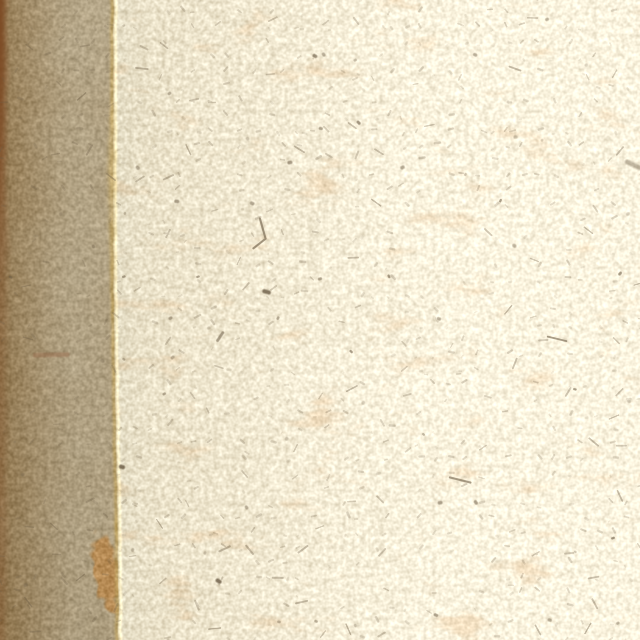
Give the GLSL for this texture, as a three.js fragment shader.

```glsl
// Aged cream paper beside a shaded binding strip with a worn, gilded edge.
// Gradient noise gives grain and mottling; hashed cells scatter specks and
// fibres, and a few stroke distances draw the larger marks.

#define PAPER_LIGHT vec3(0.990, 0.962, 0.880)
#define PAPER_SHADE vec3(0.900, 0.862, 0.760)
#define STRIP_DARK  vec3(0.575, 0.475, 0.320)
#define STRIP_LIGHT vec3(0.690, 0.630, 0.510)
#define EDGE_GOLD   vec3(0.750, 0.640, 0.380)
#define STAIN_TAN   vec3(0.720, 0.530, 0.300)
#define INK         vec3(0.430, 0.370, 0.280)
#define GRAIN_SCALE 135.0
#define GRAIN_DEPTH 0.125
#define EDGE_X      0.177

varying vec2 vUv;

vec2 hash2(vec2 p) {
  vec3 q = fract(p.xyx * vec3(0.1031, 0.1030, 0.0973));
  q += dot(q, q.yzx + 33.33);
  return fract((q.xx + q.yz) * q.zy);
}

float slope(vec2 cell, vec2 offset) {
  float angle = 6.28318 * hash2(cell + 57.0).x;
  return dot(vec2(cos(angle), sin(angle)), offset);
}

// Gradient noise, roughly -0.7 to 0.7
float noise(vec2 p) {
  vec2 i = floor(p), f = fract(p), e = vec2(1.0, 0.0);
  vec2 u = f * f * f * (f * (f * 6.0 - 15.0) + 10.0);
  float low = mix(slope(i, f), slope(i + e, f - e), u.x);
  float high = mix(slope(i + e.yx, f - e.yx), slope(i + 1.0, f - 1.0), u.x);
  return mix(low, high, u.y);
}

float fbm(vec2 p) {
  float sum = 0.0, gain = 0.6;
  for (int k = 0; k < 4; k++) {
    sum += gain * noise(p);
    p = p * 2.03 + 17.0;
    gain *= 0.55;
  }
  return sum;
}

// Soft line from a to b with half width w
float stroke(vec2 p, vec2 a, vec2 b, float w) {
  vec2 ab = b - a;
  float t = clamp(dot(p - a, ab) / dot(ab, ab), 0.0, 1.0);
  return 1.0 - smoothstep(w * 0.3, w * 1.5, length(p - a - ab * t));
}

// One short, randomly turned stroke in some of the cells
float scatter(vec2 p, float cells, float chance, float reach, float w) {
  vec2 id = floor(p * cells);
  vec2 place = hash2(id + cells), kind = hash2(id + cells * 3.0 + 9.0);
  vec2 centre = (id + 0.25 + 0.5 * place) / cells;
  float angle = (kind.y - 0.5) * 2.4;
  vec2 arm = reach * (0.3 + place.y) * vec2(cos(angle), sin(angle));
  float ink = stroke(p, centre - arm, centre + arm, w * (0.7 + 0.5 * place.x));
  return ink * step(kind.x, chance) * (0.35 + 0.65 * place.y);
}

// The most visible specks and fibres
float largeMarks(vec2 p) {
  float m = 0.75 * stroke(p, vec2(0.406, 0.659), vec2(0.415, 0.627), 0.0018);
  m = max(m, 0.75 * stroke(p, vec2(0.415, 0.627), vec2(0.396, 0.612), 0.0018));
  m = max(m, stroke(p, vec2(0.413, 0.545), vec2(0.420, 0.543), 0.0035));
  m = max(m, 0.7 * stroke(p, vec2(0.340, 0.468), vec2(0.348, 0.480), 0.0025));
  m = max(m, 0.7 * stroke(p, vec2(0.856, 0.474), vec2(0.885, 0.467), 0.0016));
  m = max(m, 0.7 * stroke(p, vec2(0.703, 0.254), vec2(0.735, 0.246), 0.0018));
  m = max(m, stroke(p, vec2(0.340, 0.093), vec2(0.343, 0.091), 0.0035));
  m = max(m, stroke(p, vec2(0.189, 0.271), vec2(0.192, 0.270), 0.0035));
  m = max(m, 0.8 * stroke(p, vec2(0.491, 0.913), vec2(0.493, 0.912), 0.003));
  return max(m, 0.5 * stroke(p, vec2(0.980, 0.747), vec2(0.999, 0.738), 0.004));
}

void main() {
  vec2 p = vUv;
  float mottle = fbm(p * vec2(7.0, 9.0) + 3.0);
  float fine = noise(p * GRAIN_SCALE) + 0.6 * noise(p * GRAIN_SCALE * 1.7 + 31.0);
  float coarse = noise(p * vec2(48.0, 72.0) + 11.0);
  float grain = GRAIN_DEPTH * (fine + 0.45 * coarse);
  float edge = EDGE_X + 0.008 * smoothstep(0.65, 0.0, p.y) + 0.0025 * noise(vec2(p.y * 28.0, 4.0));
  float d = p.x - edge;

  // Page, brightening away from the binding
  float light = smoothstep(0.0, 0.85, d + 0.22) + 0.22 * mottle;
  vec3 page = mix(PAPER_SHADE, PAPER_LIGHT, clamp(light, 0.0, 1.0));
  page = mix(page, vec3(0.86, 0.84, 0.75), 0.55 * exp(-max(d, 0.0) * 40.0));
  page += grain * vec3(0.90, 0.98, 1.10);
  float blush = smoothstep(0.12, 0.5, fbm(p * vec2(9.0, 22.0) + 40.0));
  page *= 1.0 - blush * vec3(0.03, 0.08, 0.13);

  // Binding strip, darkest along its outer side
  float across = smoothstep(-0.02, 0.13, p.x) + 0.25 * mottle;
  vec3 strip = mix(STRIP_DARK, STRIP_LIGHT, across) + 0.85 * grain;
  strip += 0.03 * (p.y - 0.4);
  float rim = 1.0 - smoothstep(0.0, 0.018 + 0.012 * mottle, p.x);
  strip = mix(strip, vec3(0.48, 0.28, 0.13), rim * mix(0.3, 0.9, smoothstep(0.45, 0.95, p.y)));
  strip = mix(strip, vec3(0.58, 0.40, 0.28), 0.45 * stroke(p, vec2(0.055, 0.445), vec2(0.105, 0.446), 0.004));

  // Torn tan patch and worn gold edge
  vec2 q = (p - vec2(0.166, 0.105)) / vec2(0.022, 0.065);
  q.x += 0.45 * q.y;
  float patchMask = 1.0 - smoothstep(0.75, 1.05, length(q) + 0.45 * noise(p * 55.0));
  strip = mix(strip, STAIN_TAN + grain, 0.85 * patchMask);
  vec3 col = mix(strip, page, smoothstep(-0.0015, 0.0015, d));
  float wear = 0.7 + 0.5 * noise(vec2(p.y * 20.0, 8.0));
  float gold = exp(-pow((d + 0.002) / (0.0035 + 0.003 * smoothstep(0.5, 0.75, p.y) * smoothstep(0.85, 0.75, p.y)), 2.0));
  col = mix(col, EDGE_GOLD + grain, gold * wear);
  col += vec3(0.13, 0.12, 0.07) * exp(-pow((d - 0.004) / 0.0025, 2.0));

  // Scattered specks and fibres
  float specks = 0.65 * scatter(p, 17.0, 0.22, 0.001, 0.0026);
  specks = max(specks, 0.40 * scatter(p + 0.013, 24.0, 0.30, 0.007, 0.0015));
  specks = max(specks, 0.28 * scatter(p + 0.031, 43.0, 0.35, 0.003, 0.0018));
  col = mix(col, INK, max(specks, 0.85 * largeMarks(p)));

  gl_FragColor = vec4(clamp(col, 0.0, 1.0), 1.0);
}
```
